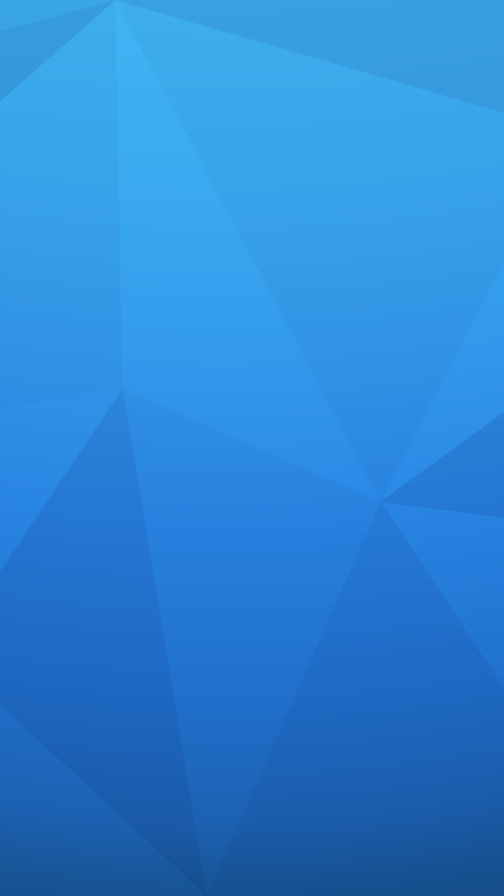
A WebGL 1 fragment shader for this background:

```glsl
precision highp float;
// Low-poly blue backdrop: large flat facets over a vertical sky-to-navy gradient.
uniform vec2 u_resolution;

float cross2(vec2 a, vec2 b) { return a.x * b.y - a.y * b.x; }

// Antialiased coverage of the side of edge a-b chosen by facing
float side(vec2 p, vec2 a, vec2 b, float facing) {
  vec2 edge = (b - a) * u_resolution;
  float d = facing * cross2(edge, (p - a) * u_resolution) / length(edge);
  return smoothstep(-0.8, 0.8, d);
}

// Adds one triangle: x collects weighted shade, y collects coverage
void facet(inout vec2 sum, vec2 p, vec2 a, vec2 b, vec2 c, float shade) {
  float facing = sign(cross2(b - a, c - a));
  float cover = side(p, a, b, facing) * side(p, b, c, facing) * side(p, c, a, facing);
  sum += cover * vec2(shade, 1.0);
}

// Vertical gradient, navy at the foot and light sky at the top
vec3 gradient(float y) {
  vec3 color = mix(vec3(0.09, 0.335, 0.58), vec3(0.112, 0.39, 0.70), smoothstep(-0.03, 0.09, y));
  color = mix(color, vec3(0.130, 0.455, 0.82), clamp((y - 0.06) / 0.16, 0.0, 1.0));
  color = mix(color, vec3(0.160, 0.525, 0.895), clamp((y - 0.22) / 0.19, 0.0, 1.0));
  color = mix(color, vec3(0.195, 0.590, 0.920), clamp((y - 0.41) / 0.16, 0.0, 1.0));
  color = mix(color, vec3(0.225, 0.660, 0.940), clamp((y - 0.57) / 0.20, 0.0, 1.0));
  return mix(color, vec3(0.250, 0.710, 0.950), clamp((y - 0.77) / 0.23, 0.0, 1.0));
}

void main() {
  vec2 p = gl_FragCoord.xy / u_resolution;

  // Hubs where the facets meet
  vec2 top = vec2(0.229, 1.0);
  vec2 left = vec2(0.243, 0.566);
  vec2 right = vec2(0.755, 0.440);
  vec2 foot = vec2(0.410, 0.0);

  // Ends of the rays on the left and right borders, from high to low
  vec2 l1 = vec2(0.0, 0.965), l2 = vec2(0.0, 0.887), l3 = vec2(0.0, 0.544);
  vec2 l4 = vec2(0.0, 0.362), l5 = vec2(0.0, 0.2135);
  vec2 r1 = vec2(1.0, 0.874), r2 = vec2(1.0, 0.707), r3 = vec2(1.0, 0.540);
  vec2 r4 = vec2(1.0, 0.422), r5 = vec2(1.0, 0.232);

  vec2 sum = vec2(0.0);

  // Fan around the top hub
  facet(sum, p, top, vec2(0.0, 1.0), l1, 0.92);
  facet(sum, p, top, l1, l2, 0.87);
  facet(sum, p, top, l2, l3, 0.96);
  facet(sum, p, top, l3, left, 0.96);
  facet(sum, p, top, left, right, 1.0);
  facet(sum, p, top, right, r2, 0.96);
  facet(sum, p, top, r2, r1, 0.96);
  facet(sum, p, top, r1, vec2(1.0), 0.89);

  // Left side and centre
  facet(sum, p, left, l3, l4, 0.98);
  facet(sum, p, left, l4, l5, 0.89);
  facet(sum, p, left, l5, foot, 0.89);
  facet(sum, p, foot, l5, vec2(0.0), 0.96);
  facet(sum, p, left, foot, right, 0.96);

  // Fan around the right hub
  facet(sum, p, right, r2, r3, 1.0);
  facet(sum, p, right, r3, r4, 0.89);
  facet(sum, p, right, r4, r5, 0.98);
  facet(sum, p, right, r5, vec2(1.0, 0.0), 0.91);
  facet(sum, p, right, vec2(1.0, 0.0), foot, 0.91);

  float shade = sum.x / max(sum.y, 0.001);

  // Bow the gradient slightly so the sides fall darker than the middle
  float bow = 0.1 * (p.x - 0.45) * (p.x - 0.45);
  vec3 color = gradient(p.y - bow) * pow(vec3(shade), vec3(1.0, 1.0, 0.7));
  gl_FragColor = vec4(color, 1.0);
}
```
